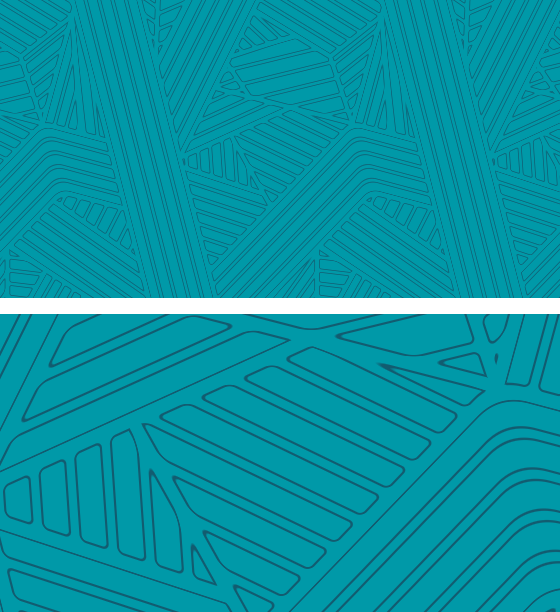
Top, the full canvas; bottom, a detail of the centre.
Write a Shadertoy shader that draws this pattern.

```glsl
// Teal line ornament: a sheared repeating tile is cut by straight lines into
// facets, and every facet is filled with rounded parallel bars drawn in outline.
// All lengths are percent of the canvas height.

vec2 p;        // position inside the tile
float inset;   // distance to the nearest facet border

// Signed distance to the line a-b, positive on its left
float line(vec2 a, vec2 b) {
    vec2 d = normalize(b - a);
    return d.x * (p.y - a.y) - d.y * (p.x - a.x);
}

// Coordinate across bars that run at the given angle
float across(float angle) {
    return dot(p, vec2(-sin(angle), cos(angle)));
}

// Records a border and tells on which side of it we are
bool cut(float d) {
    inset = min(inset, abs(d));
    return d > 0.0;
}

float roundMin(float a, float b, float k) {
    float h = max(k - abs(a - b), 0.0);
    return min(a, b) - h * h / (4.0 * k);
}

// Facets below the chevron
vec2 lowerFacets() {
    float slope = line(vec2(122.4, 32.3), vec2(150.7, 12.6));
    if (cut(slope)) return vec2(across(1.1), 4.6);
    if (cut(line(vec2(106.4, 17.5), vec2(133.5, 0.2)))) return vec2(slope, 4.1);
    if (cut(line(vec2(106.4, 0), vec2(106.4, 17.5)))) return vec2(across(0.95), 3.7);
    if (cut(line(vec2(114, 0), vec2(119, 9)))) return vec2(across(-0.12), 4.4);
    return vec2(across(1.05), 3.8);
}

// Facets between the slanted band and the long wedge
vec2 wedgeFacets(float wedge) {
    if (!cut(line(vec2(52.2, 78.3), vec2(63, 100)))) return vec2(wedge, 4.1);
    if (cut(line(vec2(52.2, 78.3), vec2(53, 100)))) return vec2(across(-0.6), 4.6);
    return vec2(across(0.4), 4.8);
}

// Facets in the upper middle
vec2 upperFacets(vec2 apex, vec2 peak, vec2 valley) {
    // fan hanging from the peak
    float side = line(peak, apex);
    if (cut(side))
        return cut(line(peak, vec2(131, 55))) ? vec2(across(-1.46), 4.3) : vec2(side, 4.0);

    // V-shaped facet at the top
    float ridge = line(vec2(84.5, 97), valley);
    if (cut(min(ridge, line(valley, peak)))) return vec2(ridge, 4.1);
    if (cut(line(apex, valley) * -1.0)) return vec2(across(0.67), 4.0);

    // wide bars with two small neighbours
    if (cut(line(vec2(83.7, 67.5), apex))) {
        if (cut(line(vec2(83.7, 67.5), vec2(76, 79)))) return vec2(across(0.35), 3.8);
        if (cut(line(vec2(78.8, 81.5), vec2(99.8, 88.4)))) return vec2(across(-0.75), 4.0);
        return vec2(across(0.24), 5.6);
    }

    // facets around the long rising diagonal
    float rise = line(vec2(60.3, 47), vec2(97.3, 63.8));
    if (cut(rise)) return vec2(rise, 4.3);
    if (cut(line(vec2(78.3, 53.2), vec2(88.2, 35.5)))) return vec2(across(-0.45), 4.0);
    float floorLine = line(vec2(61.6, 43.8), vec2(91.6, 34));
    return cut(floorLine) ? vec2(across(1.64), 4.1) : vec2(floorLine, 4.1);
}

// Returns the coordinate across the bars and their pitch
vec2 facets() {
    // sheared tile: the seam follows the slanted band
    const float period = 103.9;
    float s = p.x + 0.256 * p.y - 72.4;
    float u = mod(s, period);
    p.x += u - s;
    inset = 0.969 * min(u, period - u);
    float band = 0.969 * (u - 81.3);
    if (cut(band)) return vec2(band, 4.38);

    // nested chevrons with softened corners
    vec2 apex = vec2(118.2, 58.6);
    float chevron = roundMin(line(apex, vec2(70.2, 8.9)), line(vec2(140.4, 52.7), apex), 3.0);
    if (cut(chevron)) {
        if (cut(chevron - 20.6)) return lowerFacets();
        return vec2(chevron, 4.12);
    }

    float wedge = line(vec2(60.3, 47), vec2(86.7, 100));
    if (cut(wedge)) return wedgeFacets(wedge);
    return upperFacets(apex, vec2(128, 94.6), vec2(110.8, 81));
}

void mainImage(out vec4 fragColor, in vec2 fragCoord) {
    float pixel = 100.0 / iResolution.y;
    p = fragCoord * pixel;
    vec2 bars = facets();

    // rounded bar shape: strip clipped by the facet border
    float strip = 0.5 * (bars.y - 1.15) - abs(mod(bars.x, bars.y) - 0.5 * bars.y);
    const float corner = 0.6;
    float shape = corner - length(max(corner - vec2(strip, inset - 0.8), 0.0));

    // thin outline, filtered over one pixel
    vec2 edges = clamp((shape + vec2(0.12, -0.12)) / pixel + 0.5, 0.0, 1.0);
    vec3 teal = vec3(0.0, 0.60, 0.66);
    vec3 ink = vec3(0.07, 0.36, 0.44);
    fragColor = vec4(mix(teal, ink, edges.x - edges.y), 1.0);
}
```
